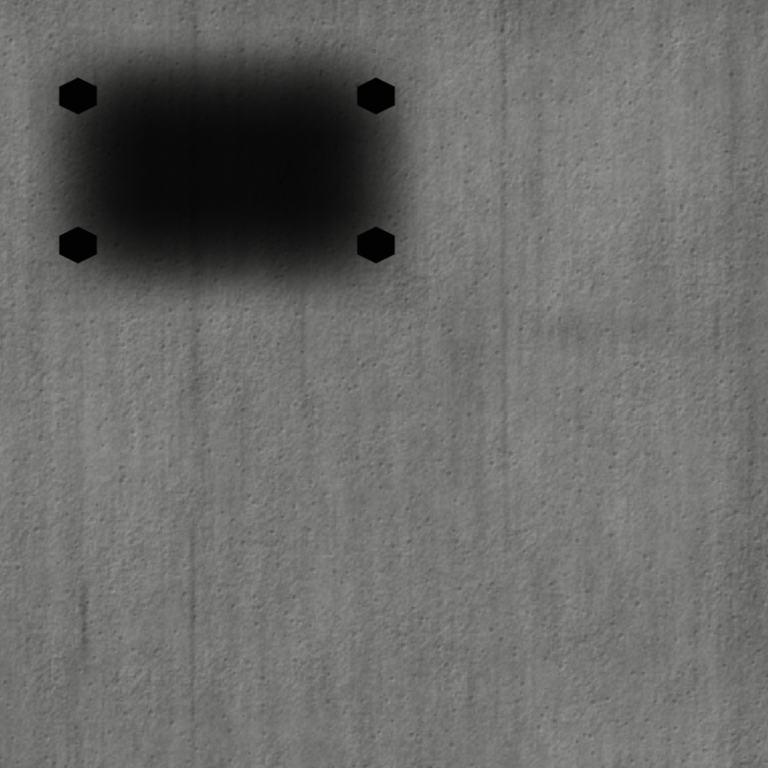
Write a WebGL 2 fragment shader that draws this texture.

```glsl
#version 300 es
precision highp float;
// Weathered concrete wall with a soft rectangular shadow and four hexagonal bolts.
// Layered value noise gives mottling, vertical streaks and relief grain;
// cellular noise scatters pits; folded distance functions place the bolts.
uniform vec2 u_resolution;
out vec4 fragColor;

const vec3 CONCRETE = vec3(0.472, 0.472, 0.464);
const vec3 BOLT = vec3(0.006);
const vec2 PLATE_CENTER = vec2(0.2956, 0.778);
const vec2 BOLT_OFFSET = vec2(0.194, 0.097);

float hash(vec2 p) {
    vec3 q = fract(p.xyx * vec3(0.1031, 0.1030, 0.0973));
    q += dot(q, q.yzx + 33.33);
    return fract((q.x + q.y) * q.z);
}

float noise(vec2 p) {
    vec2 i = floor(p), f = fract(p);
    f = f * f * (3.0 - 2.0 * f);
    float low = mix(hash(i), hash(i + vec2(1, 0)), f.x);
    float high = mix(hash(i + vec2(0, 1)), hash(i + vec2(1, 1)), f.x);
    return mix(low, high, f.y);
}

float fbm(vec2 p) {
    float sum = 0.0, amp = 0.5;
    for (int i = 0; i < 4; i++) {
        sum += amp * noise(p);
        p = p * 2.03 + 17.7;
        amp *= 0.5;
    }
    return sum / 0.9375;
}

// Depth of sparse pits of random size, one per occupied cell
float pits(vec2 p) {
    vec2 cell = floor(p);
    float depth = 0.0;
    for (int y = -1; y <= 1; y++)
    for (int x = -1; x <= 1; x++) {
        vec2 c = cell + vec2(x, y);
        vec2 site = c + vec2(hash(c + 3.1), hash(c + 71.7));
        float size = 0.32 * smoothstep(0.55, 1.0, hash(c + 19.3));
        depth = max(depth, size * 3.0 * (1.0 - smoothstep(0.3, 1.0, length(p - site) / (size + 0.01))));
    }
    return depth;
}

// Surface height: small grit, coarser lumps and pits
float relief(vec2 p) {
    float lumps = noise(p * vec2(125.0, 110.0) + 9.0);
    float rough = 0.5 + noise(p * 17.0 + 8.0);
    return rough * (0.8 * lumps + 0.7 * noise(p * 215.0) + 0.35 * noise(p * 380.0 + 41.0))
         - 0.8 * pits(p * 72.0);
}

float blot(vec2 p, vec2 center, vec2 size) {
    vec2 d = (p - center) / size;
    return exp(-dot(d, d));
}

// Vertical stain at x, fading past both ends and broken up by noise
float streak(vec2 p, float x, float width, float bottom, float top) {
    float d = (p.x - x + 0.003 * (noise(vec2(x * 90.0, p.y * 14.0)) - 0.5)) / width;
    float ends = smoothstep(bottom - 0.03, bottom + 0.03, p.y)
               * (1.0 - smoothstep(top - 0.03, top + 0.03, p.y));
    return exp(-d * d) * ends * (0.5 + 0.7 * noise(vec2(x * 50.0, p.y * 24.0)));
}

float hexagon(vec2 p, float apothem) {
    p = abs(p);
    return max(p.x, dot(p, vec2(0.5, 0.866))) - apothem;
}

float stains(vec2 p) {
    float s = 0.13 * streak(p, 0.250, 0.004, -0.1, 0.32);
    s += 0.13 * streak(p, 0.252, 0.006, 0.45, 1.1);
    s += 0.07 * streak(p, 0.267, 0.010, -0.1, 0.13);
    s += 0.20 * streak(p, 0.108, 0.005, 0.14, 0.24);
    s += 0.12 * streak(p, 0.656, 0.004, 0.38, 1.1);
    s += 0.08 * streak(p, 0.703, 0.005, 0.55, 0.90);
    s += 0.10 * streak(p, 0.395, 0.004, 0.45, 0.62);
    s += 0.13 * streak(p, 0.935, 0.004, 0.53, 0.60);
    s += 0.09 * streak(p, 0.937, 0.005, 0.10, 0.24);
    return s;
}

void main() {
    vec2 uv = gl_FragCoord.xy / u_resolution;
    float pixel = 1.0 / min(u_resolution.x, u_resolution.y);

    // Broad tone and vertical form marks
    float tone = 1.0 + 0.12 * (fbm(uv * vec2(7.0, 5.0) + 5.0) - 0.5);
    tone += 0.11 * (fbm(uv * vec2(42.0, 2.6)) - 0.5);
    tone += 0.07 * (noise(uv * vec2(170.0, 9.0)) - 0.5);
    tone += 0.12 * (fbm(uv * vec2(62.0, 40.0)) - 0.5);
    tone += 0.06 * blot(uv, vec2(0.80, 0.76), vec2(0.14, 0.16));
    tone -= 0.08 * blot(uv, vec2(0.77, 0.57), vec2(0.07, 0.02));
    tone -= 0.05 * blot(uv, vec2(0.61, 0.53), vec2(0.025, 0.06));
    tone -= 0.09 * smoothstep(0.92, 1.02, uv.y) + 0.06 * smoothstep(0.935, 0.955, uv.x);
    tone -= 0.05 * blot(uv, vec2(0.0, 0.2), vec2(0.08, 0.4));
    tone -= stains(uv);

    // Relief lit from the upper left, plus fine speckle
    vec2 light = vec2(-0.0016, 0.0020);
    tone += 0.16 * (relief(uv) - relief(uv + light));
    tone += 0.09 * (noise(uv * vec2(290.0, 240.0) + 60.0) - 0.5);
    tone -= 0.07 * pits(uv * 72.0);

    // Soft plate shadow with a faint outer boundary
    vec2 d = abs(uv - PLATE_CENTER);
    vec2 fade = 1.0 - smoothstep(vec2(0.090, 0.030), vec2(0.265, 0.186), d);
    vec2 inside = 1.0 - smoothstep(vec2(0.258, 0.181), vec2(0.264, 0.187), d);
    float transmitted = exp(-2.5 * fade.x * fade.y);
    vec3 color = CONCRETE * tone * transmitted * (1.0 - 0.05 * inside.x * inside.y);

    // One bolt folded into four corners
    vec2 q = (d - BOLT_OFFSET) * vec2(0.85, 1.0);
    float bolt = hexagon(q, 0.0208);
    color = mix(color, BOLT, 1.0 - smoothstep(-pixel, pixel, bolt));
    fragColor = vec4(clamp(color, 0.0, 1.0), 1.0);
}
```
